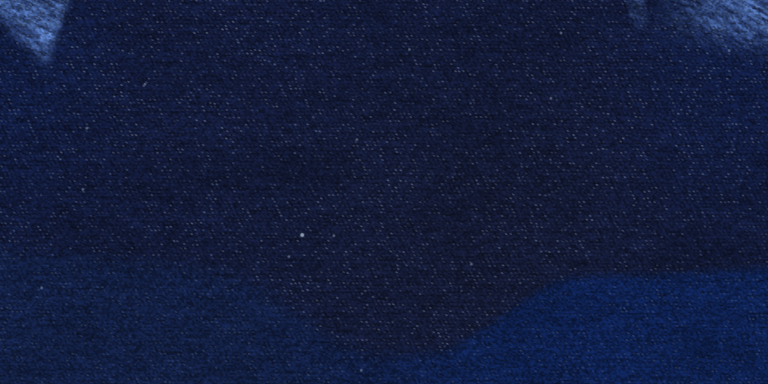
Reproduce this texture procedurally as a Shadertoy shader.

```glsl
const vec3 NAVY = vec3(0.062, 0.094, 0.212);
const vec3 INK = vec3(0.070, 0.092, 0.188);
const vec3 SIDE_BLUE = vec3(0.052, 0.104, 0.262);
const vec3 BAND_LEFT = vec3(0.064, 0.118, 0.258);
const vec3 BAND_RIGHT = vec3(0.046, 0.116, 0.292);
const vec3 FADED = vec3(0.34, 0.48, 0.74);
const vec3 FLECK = vec3(0.40, 0.44, 0.53);
const vec2 STITCH = vec2(0.0115, 0.0092);  // size of one weave cell
const float ROW_SHIFT = 0.38;              // sideways step per row, in cells
const float FLECK_GAIN = 0.58;
const float GRAIN_GAIN = 0.62;
const float SLUB_GAIN = 0.22;
const float SPECK_CELL = 0.14;
const float SPECK_CHANCE = 0.10;
const vec2 BRIGHT_SPECK = vec2(0.787, 0.388);

float hash(vec2 p) {
    vec3 q = fract(vec3(p.xyx) * 0.1031);
    q += dot(q, q.yzx + 33.33);
    return fract((q.x + q.y) * q.z);
}

float noise(vec2 p) {
    vec2 i = floor(p), f = fract(p);
    f = f * f * (3.0 - 2.0 * f);
    float low = mix(hash(i), hash(i + vec2(1, 0)), f.x);
    float high = mix(hash(i + vec2(0, 1)), hash(i + vec2(1, 1)), f.x);
    return mix(low, high, f.y);
}

float fbm(vec2 p) {
    float sum = 0.0, gain = 0.5;
    for (int i = 0; i < 4; i++) {
        sum += gain * noise(p);
        p = p * 2.03 + 17.3;
        gain *= 0.5;
    }
    return sum;
}

// Height of the folded layer's upper rim, with a pocket-like dip
float bandRim(float x) {
    float dip = smoothstep(0.55, 1.0, x) * (1.0 - smoothstep(1.10, 1.50, x));
    float slope = 0.345 - 0.075 * smoothstep(0.0, 0.9, x) + 0.03 * smoothstep(1.3, 2.0, x);
    return slope - 0.195 * dip;
}

// Worn wedge in the upper left corner
float leftFade(vec2 p) {
    float leftSide = p.x - 0.9 * (0.95 - p.y);
    float rightSide = 0.185 - 0.33 * (1.0 - p.y) - p.x;
    return smoothstep(-0.03, 0.045, leftSide) * smoothstep(-0.012, 0.025, rightSide)
         * smoothstep(0.80, 0.86, p.y);
}

// Worn sweep and small spur in the upper right corner
float rightFade(vec2 p) {
    float rim = 0.925 - 0.20 * (p.x - 1.67);
    float sweep = smoothstep(-0.04, 0.09, p.y - rim) * smoothstep(1.66, 1.90, p.x);
    float spur = smoothstep(0.035, 0.005, abs(p.x - 1.665 + 0.2 * (p.y - 0.95)))
               * smoothstep(0.91, 0.98, p.y);
    return max(sweep, 0.6 * spur);
}

// Pale threads in staggered cells: a jittered dot of random strength in each
float weave(vec2 p) {
    vec2 cell = p / STITCH;
    cell.x += floor(cell.y) * ROW_SHIFT;
    vec2 id = floor(cell);
    vec2 jitter = 0.3 * (vec2(hash(id + 19.0), hash(id + 61.0)) - 0.5);
    vec2 d = fract(cell) - 0.5 - jitter;
    d.x += 0.35 * d.y;
    float strength = hash(id + 5.0);
    return smoothstep(0.48, 0.05, length(d)) * (0.10 + 0.90 * pow(strength, 5.0));
}

// Rare bright lint
float specks(vec2 p) {
    vec2 id = floor(p / SPECK_CELL);
    vec2 spot = 0.2 + 0.6 * vec2(hash(id + 41.0), hash(id + 83.0));
    float near = length(p - (id + spot) * SPECK_CELL);
    float on = step(hash(id + 7.0), SPECK_CHANCE);
    float lint = 0.45 * on * smoothstep(0.006, 0.001, near);
    return max(lint, 0.9 * smoothstep(0.008, 0.002, length(p - BRIGHT_SPECK)));
}

void mainImage(out vec4 fragColor, in vec2 fragCoord) {
    vec2 p = fragCoord / iResolution.xy * vec2(2.0, 1.0);
    float cloud = fbm(p * vec2(5.0, 9.0));

    // Dark body, blacker at the centre and bluer at the sides
    float side = smoothstep(0.45, 0.0, p.x) + smoothstep(1.5, 1.95, p.x);
    vec2 toCore = (p - vec2(1.2, 0.35)) * vec2(1.6, 1.9);
    vec3 color = mix(NAVY, INK, 0.85 * exp(-dot(toCore, toCore)));
    color = mix(color, SIDE_BLUE, 0.6 * side * smoothstep(0.2, 0.9, p.y));

    // Bluer lower layer: blurred rim on the left, clearer on the right
    float rightness = smoothstep(0.75, 1.25, p.x);
    float rise = bandRim(p.x) + 0.03 * (cloud - 0.5) - p.y;
    float blur = mix(0.045, 0.020, rightness);
    float band = smoothstep(-blur, blur, rise);
    vec3 bandColor = mix(BAND_LEFT, BAND_RIGHT, smoothstep(0.5, 1.5, p.x));
    color = mix(color, bandColor, band * mix(0.75, 1.0, rightness));
    color *= 0.88 + 0.24 * cloud;

    // Worn corners, broken up by the diagonal weave
    float twill = noise(vec2((p.x * 0.55 + p.y) * 115.0, (p.x - p.y) * 28.0));
    float worn = max(leftFade(p), rightFade(p));
    color = mix(color, FADED, worn * clamp(0.18 + 0.65 * twill + 0.6 * (cloud - 0.4), 0.0, 1.0));

    // Fine grain, horizontal slubs and thread flecks
    float slub = noise(p * vec2(18.0, 130.0)) - 0.5;
    float grain = noise(vec2(p.x + 0.4 * p.y, p.y) * vec2(190.0, 230.0)) - 0.5;
    color *= 1.0 + GRAIN_GAIN * grain + SLUB_GAIN * slub;
    float fleckMask = mix(1.0, 0.55, band) * (0.55 + 0.9 * cloud);
    color += (FLECK - color) * weave(p) * FLECK_GAIN * fleckMask;
    color = mix(color, vec3(0.60, 0.66, 0.74), specks(p));
    fragColor = vec4(clamp(color, 0.0, 1.0), 1.0);
}
```
